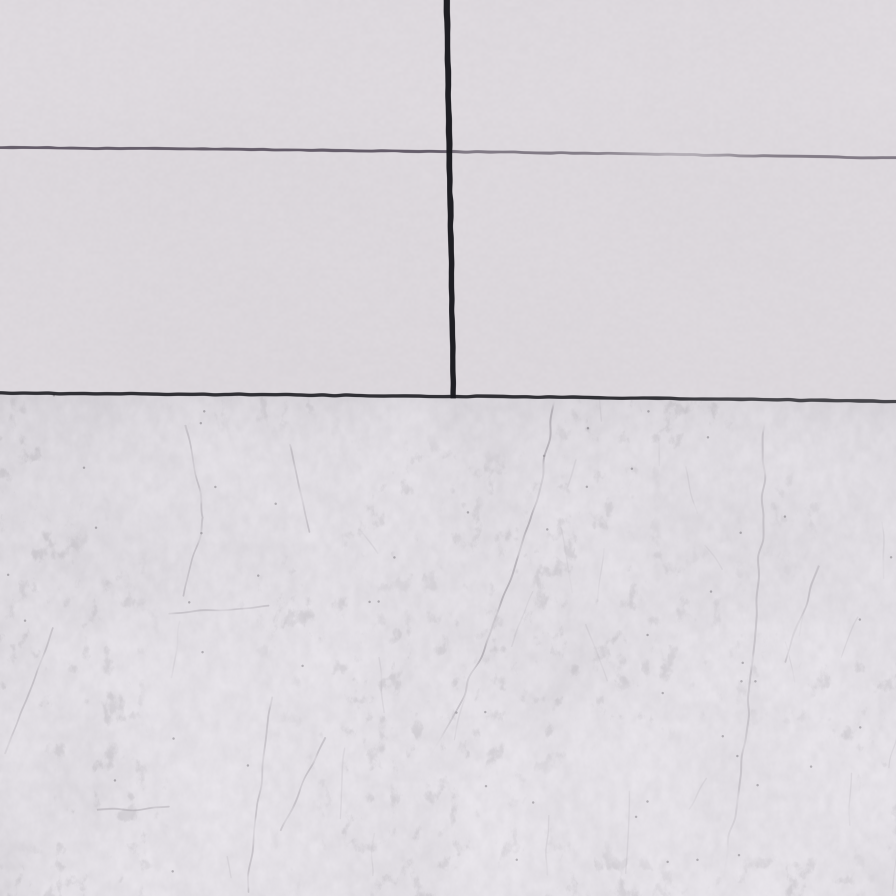
This texture is drawn by a Shadertoy shader. Its source:

```glsl
// Pale wall panels split by dark seams, standing above a worn concrete slab.
// Seams are bent lines with rough edges; the slab is layered value noise
// with curved cracks, straight scratches, random hairlines and pits.

const vec3 PANEL = vec3(0.862, 0.845, 0.864);
const vec3 SLAB = vec3(0.877, 0.865, 0.886);
const vec3 SEAM_INK = vec3(0.10, 0.10, 0.12);
const vec3 THIN_INK = vec3(0.37, 0.34, 0.39);
const vec3 SCRATCH_INK = vec3(0.56, 0.54, 0.57);
const float SEAM_HALF = 0.0031;
const float THIN_HALF = 0.0016;
const float EDGE_HALF = 0.0019;
const float PANEL_GRAIN = 0.016;
const float SLAB_GRAIN = 0.048;
const float SLAB_BLOTCH = 0.045;
const int HAIRLINES = 26;

// Straight scratches as start and end points
const vec4 SCRATCHES[9] = vec4[9](
    vec4(0.914, 0.368, 0.875, 0.260), vec4(0.208, 0.525, 0.228, 0.421),
    vec4(0.228, 0.421, 0.204, 0.336), vec4(0.322, 0.505, 0.345, 0.408),
    vec4(0.189, 0.316, 0.299, 0.323), vec4(0.302, 0.221, 0.276, 0.004),
    vec4(0.362, 0.177, 0.315, 0.073), vec4(0.059, 0.297, 0.007, 0.160),
    vec4(0.110, 0.095, 0.189, 0.098));

float hash(vec2 p) {
    vec3 q = fract(vec3(p.xyx) * 0.1031);
    q += dot(q, q.yzx + 33.33);
    return fract((q.x + q.y) * q.z);
}

float noise(vec2 p) {
    vec2 i = floor(p), f = fract(p);
    f = f * f * (3.0 - 2.0 * f);
    return mix(mix(hash(i), hash(i + vec2(1, 0)), f.x),
               mix(hash(i + vec2(0, 1)), hash(i + vec2(1, 1)), f.x), f.y);
}

float fbm(vec2 p) {
    float sum = 0.0, amp = 0.5;
    for (int i = 0; i < 5; i++) {
        sum += amp * noise(p);
        p = mat2(1.6, 1.2, -1.2, 1.6) * p + 7.3;
        amp *= 0.5;
    }
    return sum;
}

// Coverage of a line with the given half width at signed distance d
float stroke(float d, float halfWidth, float px) {
    return 1.0 - smoothstep(halfWidth - px * 0.7, halfWidth + px * 0.7, abs(d));
}

float segment(vec2 p, vec2 a, vec2 b) {
    vec2 ab = b - a;
    return length(p - a - ab * clamp(dot(p - a, ab) / dot(ab, ab), 0.0, 1.0));
}

// Curved crack: t runs from 0 at the top end to 1 at the bottom end
float crack(vec2 p, float top, float bottom, vec3 bend, float px) {
    float t = (top - p.y) / (top - bottom);
    float x = bend.x - bend.y * t - bend.z * t * t;
    x += 0.006 * (noise(vec2(p.y * 45.0, bend.x * 90.0)) - 0.5);
    float ends = smoothstep(0.0, 0.03, t) * (1.0 - smoothstep(0.75, 1.0, t));
    return stroke(p.x - x, 0.0011, px) * ends;
}

vec3 panelColor(vec2 p) {
    vec3 col = PANEL + 0.008 * smoothstep(0.80, 0.92, p.y);
    col += 0.012 * (fbm(p * 5.0) - 0.5);
    float grain = noise(p * vec2(150.0, 220.0)) + noise(p * 330.0) - 1.0;
    return col + PANEL_GRAIN * 0.5 * grain;
}

vec3 slabColor(vec2 p, float edgeY, float px) {
    float depth = edgeY - p.y;
    vec3 col = SLAB + 0.012 * smoothstep(0.1, 0.5, depth);
    col -= 0.035 * exp(-depth * 32.0) + 0.020 * exp(-p.x * 14.0);

    // Mottling, fine grain and dark worn flecks
    col += SLAB_BLOTCH * (fbm(p * vec2(11.0, 8.0)) - 0.5);
    col += SLAB_GRAIN * (fbm(p * vec2(120.0, 90.0)) - 0.5);
    float wear = smoothstep(0.58, 0.78, fbm(p * vec2(75.0, 55.0) + 31.0));
    col -= 0.055 * wear * smoothstep(0.35, 0.65, noise(p * 9.0 + 4.0));

    // Pits
    vec2 cell = floor(p * 60.0);
    vec2 center = 0.25 + 0.5 * vec2(hash(cell + 3.1), hash(cell + 8.7));
    float pit = stroke(length(fract(p * 60.0) - center) / 60.0, 0.0013, px);
    col -= 0.20 * pit * step(0.965, hash(cell + 17.0));

    // Cracks and scratches, broken up by noise
    float gaps = smoothstep(0.15, 0.65, noise(p * vec2(80.0, 65.0)));
    float mark = 0.48 * crack(p, 0.553, 0.145, vec3(0.619, 0.052, 0.094), px);
    mark = max(mark, 0.30 * crack(p, 0.53, 0.010, vec3(0.853, 0.0, 0.048), px));
    vec2 wobble = 0.004 * vec2(noise(p * 40.0) - 0.5, noise(p * 40.0 + 9.0) - 0.5);
    for (int i = 0; i < 9; i++) {
        vec4 s = SCRATCHES[i];
        mark = max(mark, 0.33 * stroke(segment(p + wobble, s.xy, s.zw), 0.001, px));
    }
    for (int i = 0; i < HAIRLINES; i++) {
        float id = float(i) + 1.0;
        vec2 a = vec2(hash(vec2(id, 2.0)), 0.54 * hash(vec2(id, 5.0)));
        vec2 b = a + vec2(0.05 * (hash(vec2(id, 7.0)) - 0.5), 0.02 + 0.07 * hash(vec2(id, 9.0)));
        mark = max(mark, 0.13 * stroke(segment(p + wobble, a, b), 0.0008, px));
    }
    return mix(col, SCRATCH_INK, mark * (0.4 + 0.6 * gaps));
}

void mainImage(out vec4 fragColor, in vec2 fragCoord) {
    vec2 p = fragCoord / iResolution.xy;
    float px = 1.0 / min(iResolution.x, iResolution.y);
    float rough = 0.0012 * (noise(p * 75.0) - 0.5);

    // Slab edge and the surfaces either side
    float edgeY = 0.5612 - 0.0045 * p.x - 0.0047 * p.x * p.x + rough;
    vec3 col = panelColor(p);
    col = mix(slabColor(p, edgeY, px), col, smoothstep(-px, px, p.y - edgeY));

    // Thin horizontal seam, paling right of center
    float thinY = 0.8353 - 0.0060 * p.x - 0.0058 * p.x * p.x + rough;
    float paling = 1.0 - 0.55 * exp(-pow((p.x - 0.76) / 0.07, 2.0));
    paling *= mix(0.95, 0.72, smoothstep(0.49, 0.52, p.x));
    col = mix(col, THIN_INK, paling * stroke(p.y - thinY, THIN_HALF, px));

    // Dark edge line, then the upright seam that meets it
    float edgeInk = mix(0.88, 0.76, smoothstep(0.7, 0.85, p.x));
    col = mix(col, SEAM_INK, edgeInk * stroke(p.y - edgeY, EDGE_HALF, px));
    float seamX = 0.5060 - 0.0165 * (p.y - 0.557) + rough;
    float seamHalf = SEAM_HALF + 0.0008 * (p.y - 0.75);
    float above = smoothstep(-px, px, p.y - edgeY + EDGE_HALF);
    col = mix(col, SEAM_INK, 0.97 * above * stroke(p.x - seamX, seamHalf, px));

    fragColor = vec4(clamp(col, 0.0, 1.0), 1.0);
}
```
